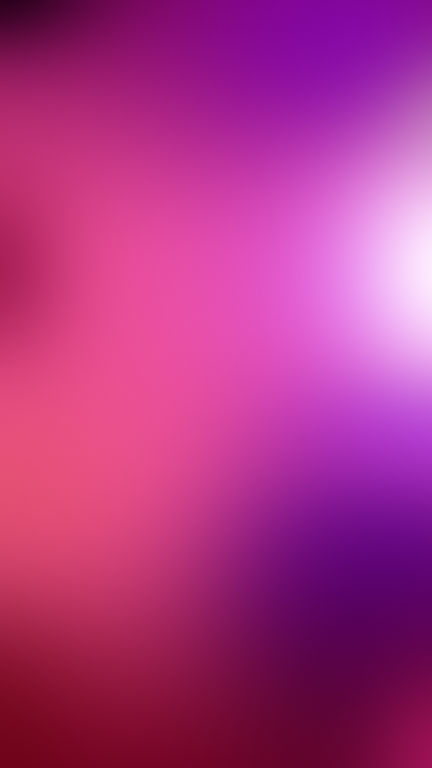
This background is drawn by a Shadertoy shader. Its source:

```glsl
// Soft blurred backdrop: pink haze, violet shadows and a white glow at the right edge.

// Elliptical falloff: 1 at the centre, fading smoothly with distance.
float glow(vec2 p, vec2 centre, vec2 radius) {
    vec2 d = (p - centre) / radius;
    return exp(-dot(d, d));
}

// Flatter core with a quicker fade, for broad shadows.
float broadGlow(vec2 p, vec2 centre, vec2 radius) {
    vec2 d = (p - centre) / radius;
    return exp(-pow(dot(d, d), 1.5));
}

float hash(vec2 p) {
    return fract(sin(dot(p, vec2(12.99, 78.23))) * 43758.5);
}

void mainImage(out vec4 fragColor, in vec2 fragCoord) {
    vec2 p = fragCoord / iResolution.xy;

    // Pink field, darkening to plum above and wine below
    vec3 col = vec3(0.94, 0.32, 0.56);
    col = mix(col, vec3(0.46, 0.0, 0.30), smoothstep(0.64, 1.10, p.y));
    col = mix(col, vec3(0.44, 0.0, 0.12), 1.0 - smoothstep(-0.08, 0.42, p.y));

    // Left side: crimson shadow, coral warmth, dark lower corner
    col = mix(col, vec3(0.60, 0.08, 0.28), 0.85 * glow(p, vec2(-0.03, 0.65), vec2(0.20, 0.14)));
    col = mix(col, vec3(0.90, 0.32, 0.44), 0.80 * glow(p, vec2(0.0, 0.36), vec2(0.30, 0.14)));
    col = mix(col, vec3(0.40, 0.0, 0.05), 0.60 * glow(p, vec2(-0.05, 0.04), vec2(0.25, 0.18)));

    // Violet in the upper right
    col = mix(col, vec3(0.50, 0.01, 0.62), glow(p, vec2(0.80, 0.95), vec2(0.42, 0.20)));

    // Lower right shadow, from wine to indigo
    vec3 shadow = mix(vec3(0.30, 0.0, 0.17), vec3(0.36, 0.0, 0.52), smoothstep(0.0, 0.38, p.y));
    col = mix(col, shadow, broadGlow(p, vec2(0.92, 0.20), vec2(0.46, 0.28)));
    col = mix(col, vec3(0.66, 0.08, 0.36), 0.90 * glow(p, vec2(1.05, 0.0), vec2(0.20, 0.13)));

    // Orchid halo with a violet lower rim and a muted upper rim
    col = mix(col, vec3(0.86, 0.30, 0.92), glow(p, vec2(1.0, 0.63), vec2(0.50, 0.20)));
    col = mix(col, vec3(0.62, 0.08, 0.85), 0.65 * glow(p, vec2(1.05, 0.45), vec2(0.32, 0.085)));
    col = mix(col, vec3(0.70, 0.50, 0.68), 0.60 * glow(p, vec2(1.08, 0.84), vec2(0.16, 0.09)));

    // White core of the glow
    col = mix(col, vec3(1.0, 0.96, 1.0), glow(p, vec2(1.06, 0.65), vec2(0.26, 0.16)));

    // Near-black upper left corner
    col = mix(col, vec3(0.12, 0.0, 0.08), glow(p, vec2(-0.02, 1.03), vec2(0.24, 0.09)));

    // Faint dither against banding
    col += (hash(fragCoord) - 0.5) / 255.0;
    fragColor = vec4(clamp(col, 0.0, 1.0), 1.0);
}
```
